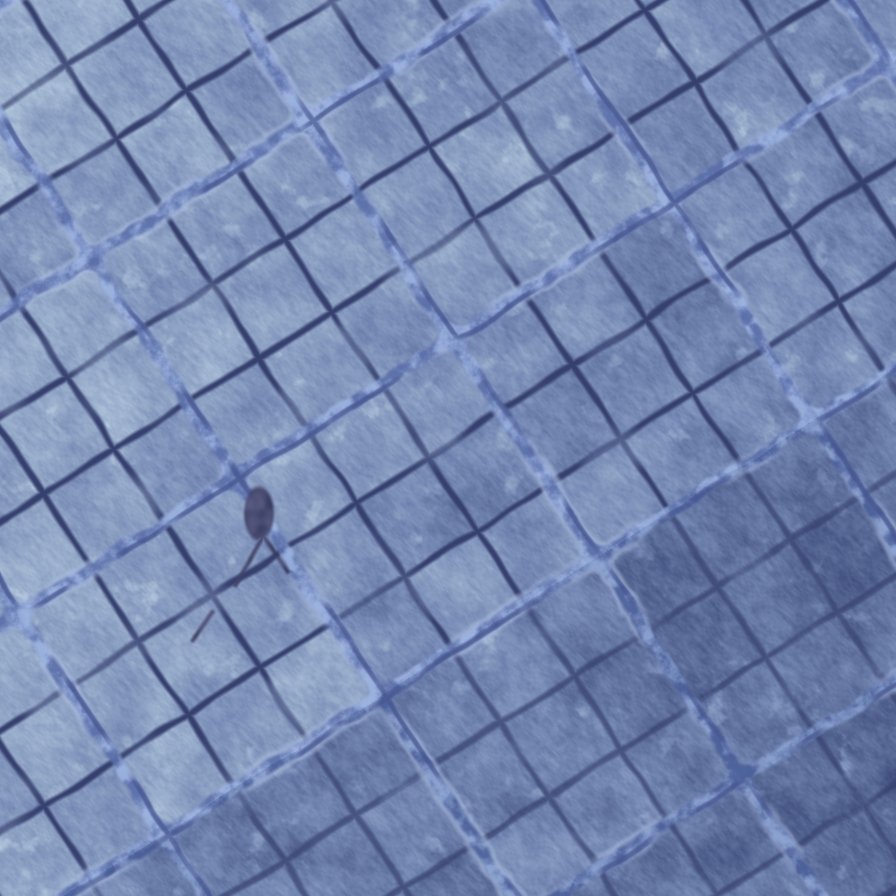
Reproduce this texture procedurally as a Shadertoy shader.

```glsl
// Worn blue mosaic paving: small square tiles in 3 by 3 blocks on a slanted lattice.
// Dark joints split the tiles, wide pale mortar splits the blocks; hashes and
// noise vary the tile tones, grain and joint wear, and a dry seed lies on top.

float hash(vec2 p) {
    p = fract(p * vec2(0.1317, 0.1731) + 0.37);
    p += dot(p, p.yx + 19.19);
    return fract((p.x + p.y) * p.x * 7.31);
}

float noise(vec2 p) {
    vec2 i = floor(p), f = fract(p);
    f = f * f * (3.0 - 2.0 * f);
    return mix(mix(hash(i), hash(i + vec2(1, 0)), f.x),
               mix(hash(i + vec2(0, 1)), hash(i + vec2(1, 1)), f.x), f.y);
}

float fbm(vec2 p) {
    float sum = 0.0, amp = 0.5;
    for (int k = 0; k < 4; k++) {
        sum += amp * noise(p);
        p = mat2(1.6, 1.2, -1.2, 1.6) * p + 7.3;
        amp *= 0.5;
    }
    return sum / 0.9375;
}

float segment(vec2 p, vec2 a, vec2 b) {
    vec2 ab = b - a;
    return length(p - a - ab * clamp(dot(p - a, ab) / dot(ab, ab), 0.0, 1.0));
}

// Tone ramp from shadowed slate to pale blue
vec3 slate(float tone) {
    tone = clamp(tone, -0.25, 1.25);
    return mix(vec3(0.29, 0.35, 0.53), vec3(0.63, 0.71, 0.82), tone)
         + vec3(0.0, 0.005, 0.03) * (1.0 - abs(2.0 * tone - 1.0));
}

void mainImage(out vec4 fragColor, in vec2 fragCoord) {
    vec2 p = fragCoord / iResolution.xy;
    float soft = 1.0 / iResolution.y;

    // Slanted lattice: one unit per block, three tiles per unit
    vec2 wobble = vec2(noise(p * 24.0), noise(p * 24.0 + 40.0)) - 0.5;
    mat2 lattice = mat2(0.2422, 0.1536, 0.1615, -0.2448);
    vec2 block = inverse(lattice) * (p + wobble * 0.005 - vec2(0.505, 0.622));
    vec2 tile = block * 3.0;
    vec2 blockId = floor(block), tileId = floor(tile);
    float shaded = step(1.0, blockId.y);

    // Tile tone: broad light, block, tile, mottling, diagonal streaks
    vec2 diagonal = vec2(p.x + p.y, p.x - p.y);
    float streaks = noise(diagonal * vec2(150.0, 55.0));
    float grain = noise(diagonal * vec2(330.0, 170.0));
    float tone = 0.61 + 0.32 * (0.5 - p.x) - 0.24 * shaded;
    tone += 0.16 * (hash(blockId + 31.0) - 0.5);
    tone += 0.24 * (hash(tileId + 83.0) - 0.5);
    tone += 0.55 * (fbm(p * 22.0) - 0.5);
    tone += 0.20 * (streaks - 0.5) + 0.14 * (grain - 0.5);
    tone += 0.30 * smoothstep(0.66, 0.85, fbm(p * 35.0 + 60.0));
    vec3 color = slate(tone);

    // Dark joints inside each block, with uneven depth
    vec2 line = round(tile);
    vec2 offset = (tile - line) * 0.0966;
    vec2 outer = step(mod(line + 0.5, 3.0), vec2(1.0));
    float width = 0.0028 + 0.0014 * noise(p * 45.0);
    vec2 cut = 1.0 - smoothstep(width - 0.0016 - soft, width + 0.0016 + soft, abs(offset));
    cut *= 1.0 - outer;
    float depth = (0.55 + 0.45 * smoothstep(0.1, 0.5, noise(p * 18.0 + 9.0)))
                * (1.0 - 0.3 * shaded);
    color = mix(color, vec3(0.21, 0.25, 0.43), max(cut.x, cut.y) * depth);

    // Rounded block outline with patchy lit rims
    vec2 corner = abs(fract(block) - 0.5) * 0.29 - 0.126;
    float edge = length(max(corner, 0.0)) - 0.012 + 0.004 * (noise(p * 75.0) - 0.5);
    float rim = smoothstep(-0.008, -0.001, edge) * smoothstep(0.45, 0.75, noise(p * 13.0 + 21.0));
    color = mix(color, vec3(0.67, 0.74, 0.87), 0.6 * rim);

    // Crumbly mortar between blocks
    float crumbs = fbm(p * 65.0 + 5.0);
    vec3 mortar = mix(vec3(0.35, 0.43, 0.66), vec3(0.61, 0.70, 0.88),
                      smoothstep(0.25, 0.75, crumbs));
    mortar -= 0.06 * shaded;
    color = mix(color, mortar, 0.9 * smoothstep(-0.002 - soft, 0.002 + soft, edge));

    // Broken shadow along one side of the mortar
    vec2 crack = (1.0 - smoothstep(0.001, 0.0035 + soft, abs(offset - 0.0045))) * outer;
    float broken = smoothstep(0.35, 0.65, noise(p * 20.0 + 70.0));
    color = mix(color, vec3(0.27, 0.33, 0.56), 0.75 * broken * max(crack.x, crack.y));

    // Dry seed with a forked stem
    vec2 s = p - vec2(0.289, 0.427);
    float seed = (length(s / vec2(0.016, 0.029)) - 1.0) * 0.016;
    float stem = min(segment(s, vec2(0.005, -0.025), vec2(-0.026, -0.080)),
                     segment(s, vec2(0.005, -0.025), vec2(0.032, -0.065)));
    stem = min(stem, segment(s, vec2(-0.052, -0.110), vec2(-0.074, -0.142))) - 0.0018;
    vec3 husk = mix(vec3(0.17, 0.18, 0.32), vec3(0.32, 0.31, 0.46), noise(p * 110.0));
    color = mix(color, husk, 0.85 * (1.0 - smoothstep(-0.002, 0.002 + soft, min(seed, stem))));

    fragColor = vec4(color, 1.0);
}
```
